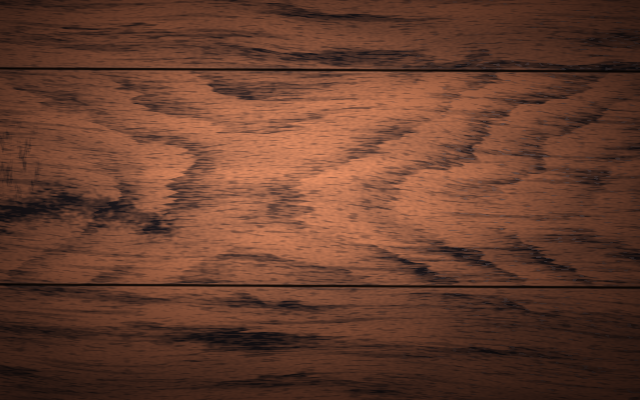
Give the GLSL for this texture, as a WebGL 2 fragment shader.

```glsl
#version 300 es
precision highp float;

uniform vec2 u_resolution;
out vec4 fragColor;

#define WOOD vec3(0.80, 0.50, 0.355)
#define PORE vec3(0.25, 0.18, 0.17)
#define GLINT vec3(0.56, 0.48, 0.48)
#define LIGHT_CENTER vec2(0.74, 0.57)
#define LIGHT_RADIUS vec2(0.76, 0.43)
#define AMBIENT 0.16
#define SEAM_LOW 0.289
#define SEAM_HIGH 0.829
#define SEAM_TILT 0.005
#define SEAM_WIDTH 0.0026
#define RINGS 4.6
#define PORE_SCALE vec2(30.0, 235.0)

float hash(vec2 p) {
    vec3 q = fract(p.xyx * vec3(0.1031, 0.1030, 0.0973));
    q += dot(q, q.yzx + 33.33);
    return fract((q.x + q.y) * q.z);
}

float cornerSlope(vec2 cell, vec2 offset) {
    float angle = 6.28318 * hash(cell);
    return dot(vec2(cos(angle), sin(angle)), offset);
}

float gradientNoise(vec2 p) {
    vec2 i = floor(p), f = p - i;
    vec2 w = f * f * f * (f * (f * 6.0 - 15.0) + 10.0);
    vec2 e = vec2(1.0, 0.0);
    float low = mix(cornerSlope(i, f), cornerSlope(i + e, f - e), w.x);
    float high = mix(cornerSlope(i + e.yx, f - e.yx), cornerSlope(i + 1.0, f - 1.0), w.x);
    return 1.4 * mix(low, high, w.y);
}

float fbm(vec2 p) {
    float sum = 0.0, amplitude = 0.6;
    for (int k = 0; k < 4; k++) {
        sum += amplitude * gradientNoise(p);
        p = p * 2.03 + 17.1;
        amplitude *= 0.5;
    }
    return sum;
}

// Growth-ring height: opposed arches on the middle board, long layers elsewhere
float ringField(vec2 p, float isMiddle) {
    vec2 d = p - vec2(0.64, 0.51);
    float arches = sqrt(d.x * d.x + 0.008) - 2.1 * sqrt(d.y * d.y + 0.006);
    float layers = 2.1 * p.y + 0.12 * p.x;
    return mix(layers, arches, isMiddle);
}

// Rough burl along a bowed line, with upright scars above its left end
float burl(vec2 p) {
    float bow = 0.485 - 0.8 * (p.x - 0.15) * (p.x - 0.15);
    float body = exp(-pow((p.y - bow) / 0.045, 2.0)) * smoothstep(0.52, 0.36, p.x);
    float rough = fbm(p * vec2(14.0, 32.0)) + 0.5 * gradientNoise(p * vec2(60.0, 130.0));
    float scarArea = smoothstep(0.12, 0.07, p.x) * smoothstep(0.15, 0.05, abs(p.y - 0.58));
    float scars = smoothstep(0.0, 0.5, fbm(p * vec2(42.0, 15.0) + 5.0));
    return max(smoothstep(0.25, 1.2, body + 0.7 * rough), 0.7 * scars * scarArea);
}

void main() {
    vec2 p = gl_FragCoord.xy / u_resolution.y;

    // Boards
    float level = p.y + SEAM_TILT * p.x;
    float board = step(SEAM_LOW, level) + step(SEAM_HIGH, level);
    float isMiddle = 1.0 - abs(board - 1.0);
    vec2 shift = vec2(board * 13.7, board * 5.3);

    // Fibre coordinates with a gentle wave
    vec2 q = p + shift;
    q.y += 0.035 * p.x + 0.03 * gradientNoise(q * vec2(1.6, 3.0));

    // Growth rings fade in slowly and end sharply
    float field = ringField(p, isMiddle) + 0.16 * fbm(q * vec2(2.0, 6.0));
    field += 0.035 * gradientNoise(q * vec2(14.0, 110.0));
    float phase = fract(field * RINGS);
    float ring = smoothstep(0.3, 0.9, phase) * (1.0 - smoothstep(0.9, 1.0, phase));
    ring *= 0.7 + 0.8 * gradientNoise(q * vec2(2.5, 8.0) + 3.0);

    // Short thin pores gather in the rings, long streaks away from the arch tips
    float dash = gradientNoise(q * PORE_SCALE);
    dash += 0.5 * gradientNoise(q * vec2(11.0, 150.0) + 7.0);
    float pore = smoothstep(0.0, 0.75, dash + 0.42 * ring - 0.1);
    float outer = smoothstep(0.06, 0.3, length((p - vec2(0.68, 0.56)) * vec2(0.4, 1.0)));
    float streak = gradientNoise(q * vec2(2.6, 46.0)) + 0.7 * gradientNoise(q * vec2(5.0, 125.0));
    streak = smoothstep(0.0, 0.75, streak + 0.45 * ring - 0.1) * mix(0.2, 1.0, outer);

    float tone = 0.98 + 0.42 * fbm(q * vec2(1.5, 7.0) + 9.0);
    tone += 0.13 * gradientNoise(q * vec2(75.0, 210.0));
    tone -= 0.34 * ring + 0.38 * pore + 0.42 * streak;
    tone -= 0.7 * burl(p) * isMiddle;
    vec3 color = mix(PORE, WOOD, clamp(tone, -0.2, 1.15));

    // Pale flecks inside the open pores on the right
    float fleck = smoothstep(0.2, 0.5, gradientNoise(q * vec2(55.0, 200.0) + 21.0));
    color = mix(color, GLINT, 0.6 * fleck * max(pore, streak) * smoothstep(0.8, 1.4, p.x));

    // Seams with a soft shadow and a thin lit lip
    float toSeam = min(abs(level - SEAM_LOW), abs(level - SEAM_HIGH));
    float edge = 0.7 / u_resolution.y;
    color *= 1.0 - 0.3 * exp(-toSeam / 0.006);
    color += 0.06 * exp(-pow((toSeam - 0.006) / 0.0018, 2.0));
    color *= 1.0 - 0.8 * (1.0 - smoothstep(SEAM_WIDTH - edge, SEAM_WIDTH + edge, toSeam));

    // Pool of light with warm falloff
    vec2 d = (p - LIGHT_CENTER) / LIGHT_RADIUS;
    float light = AMBIENT + (1.06 - AMBIENT) * exp(-dot(d, d));
    color *= pow(vec3(light), vec3(1.0, 1.08, 1.08));
    fragColor = vec4(color, 1.0);
}
```
